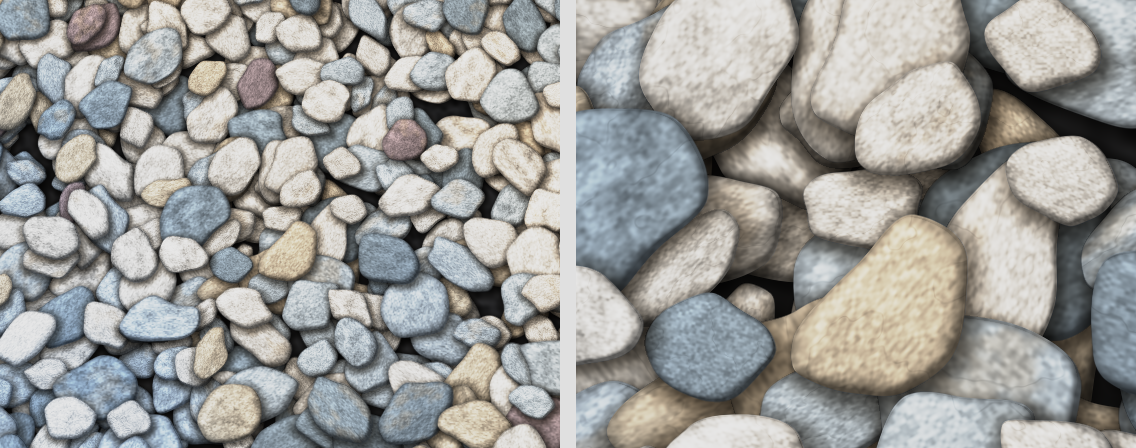
Left, the full canvas; right, a detail of the centre.
Write a Shadertoy shader that draws this texture.

```glsl
// A bed of river pebbles in soft daylight. Layers of jittered cells are painted
// from deep to shallow; every stone is a warped ellipse trimmed by facets, domed
// and lit by its slope, and drops a soft shadow on the stones below it.

const int   LAYERS = 4;
const float ZOOM = 1.13;
const float CELL = 0.130;
const float JITTER = 0.36;
const float REACH = 0.148;
const float SIZE_MIN = 0.046;
const float SIZE_MAX = 0.092;
const float SHADOW_WIDTH = 0.023;
const float SHADOW_DARK = 0.33;
const vec2  SHADOW_SHIFT = vec2(0.003, -0.006);
const float RELIEF = 0.45;
const float GRAIN = 0.32;
const vec3  LIGHT_DIR = vec3(-0.28, 0.50, 0.82);
const vec3  SUN = vec3(0.67, 0.66, 0.645);
const vec3  WARM_AMBIENT = vec3(0.53, 0.495, 0.45);
const vec3  COOL_AMBIENT = vec3(0.47, 0.515, 0.56);
const vec3  GAP = vec3(0.13, 0.13, 0.135);
const vec3  CREAM = vec3(0.92, 0.905, 0.89);
const vec3  BLUE_GREY = vec3(0.71, 0.765, 0.82);
const vec3  TAN = vec3(0.80, 0.745, 0.665);
const vec3  SLATE = vec3(0.53, 0.595, 0.655);
const vec3  MAUVE = vec3(0.59, 0.53, 0.56);
const vec3  RUST = vec3(0.70, 0.62, 0.52);

float hash(vec2 p) {
    vec3 a = fract(p.xyx * 0.1031);
    a += dot(a, a.yzx + 33.33);
    return fract((a.x + a.y) * a.z);
}

float noise(vec2 p) {
    vec2 i = floor(p), f = fract(p);
    f = f * f * (3.0 - 2.0 * f);
    return mix(mix(hash(i), hash(i + vec2(1, 0)), f.x),
               mix(hash(i + vec2(0, 1)), hash(i + vec2(1, 1)), f.x), f.y);
}

float fbm(vec2 p) {
    float sum = 0.0, amp = 0.53;
    for (int i = 0; i < 4; i++) {
        sum += amp * noise(p);
        p = mat2(1.6, 1.2, -1.2, 1.6) * p + 7.1;
        amp *= 0.5;
    }
    return sum;
}

float smoothMax(float a, float b, float k) {
    float h = max(k - abs(a - b), 0.0) / k;
    return max(a, b) + h * h * k * 0.25;
}

vec2 direction(float a) { return vec2(cos(a), sin(a)); }

// Radius-like field in stone space; the rim lies at 1.
float outline(vec2 q, float seed) {
    q += 0.24 * (vec2(noise(q * 1.4 + seed), noise(q * 1.4 + seed + 40.0)) - 0.5);
    float r = length(q);
    for (int i = 0; i < 4; i++) {
        float k = float(i);
        float a = 1.57 * k + 1.4 * hash(vec2(seed, k));
        float cut = mix(0.76, 1.04, hash(vec2(seed, k + 9.0)));
        r = smoothMax(r, dot(q, direction(a)) / cut, 0.18);
    }
    return r;
}

// Dome with two sloping facets and a rough skin; falls on beyond the rim.
float height(vec2 q, float seed) {
    float r = outline(q, seed), fall = 1.0 - r * r * r;
    float dome = sign(fall) * sqrt(abs(fall));
    float turn = 6.283 * hash(vec2(seed, 22.0));
    for (int i = 0; i < 2; i++) {
        float tilt = mix(0.08, 0.55, hash(vec2(seed, 21.0 + 4.0 * float(i))));
        float facet = 0.84 + tilt * dot(q, direction(turn + 2.3 * float(i)));
        dome = -smoothMax(-dome, -facet, 0.12);
    }
    return dome + 0.11 * fbm(q * 3.4 + seed);
}

vec3 stoneColour(vec2 q, float seed) {
    float pick = hash(vec2(seed, 31.0));
    vec3 c = pick < 0.44 ? CREAM : pick < 0.75 ? BLUE_GREY : pick < 0.86 ? TAN
           : pick < 0.975 ? SLATE : MAUVE;
    float mottle = fbm(q * 3.2 + seed * 1.7);
    float stain = smoothstep(0.48, 0.75, fbm(q * 1.8 + seed + 60.0));
    float vein = 1.0 - smoothstep(0.0, 0.025, abs(fbm(q * 1.5 + seed + 90.0) - 0.5));
    float rough = mix(0.15, 0.80, hash(vec2(seed, 32.0)));
    c = mix(c, RUST, 0.35 * stain * step(0.65, hash(vec2(seed, 33.0))));
    c *= 1.0 + rough * (mottle - 0.5) + GRAIN * (noise(q * 19.0 + seed) - 0.5);
    return c * (1.0 - 0.08 * vein) * mix(0.94, 1.07, hash(vec2(seed, 34.0)));
}

void mainImage(out vec4 fragColor, in vec2 fragCoord) {
    vec2 uv = fragCoord / iResolution.xy;
    float aspect = iResolution.x / iResolution.y;
    float blur = 0.9 / iResolution.y;

    // Mild perspective: stones shrink towards the top.
    vec2 p = ZOOM * vec2((uv.x - 0.5) * aspect * mix(0.9, 1.2, uv.y),
                         uv.y * (0.9 + 0.15 * uv.y));
    float warmth = smoothstep(0.25, 0.95, 0.55 * uv.x + 0.25 * uv.y + 0.45 * noise(p * 2.5 + 5.0));
    vec3 ambient = mix(COOL_AMBIENT, WARM_AMBIENT, warmth);
    vec3 tint = mix(vec3(0.985, 1.0, 1.025), vec3(1.01, 1.0, 0.98), warmth);
    vec3 lightDir = normalize(LIGHT_DIR);
    vec3 colour = GAP * mix(0.6, 1.4, noise(p * 60.0));
    float shade = 1.0;

    for (int layer = 0; layer < LAYERS; layer++) {
        float level = float(layer);
        vec2 shift = vec2(0.37, 0.61) * level + 20.0;
        vec2 cell = floor(p / CELL + shift);
        float presence = layer == LAYERS - 1 ? 0.55 : 0.92;
        // Upper rows first, so nearer stones overlap farther ones.
        for (int n = 0; n < 9; n++) {
            vec2 id = cell + vec2(n % 3 - 1, 1 - n / 3);
            float seed = 100.0 * hash(id + 71.0 * level);
            if (hash(vec2(seed, 1.0)) > presence) continue;
            vec2 jitter = vec2(hash(vec2(seed, 2.0)), hash(vec2(seed, 3.0))) - 0.5;
            vec2 local = p - (id + 0.5 + 2.0 * JITTER * jitter - shift) * CELL;
            if (length(local) > REACH) continue;

            float size = mix(SIZE_MIN, SIZE_MAX, hash(vec2(seed, 4.0)));
            vec2 axes = size * vec2(1.12, mix(0.68, 0.98, hash(vec2(seed, 5.0))));
            vec2 u = direction(2.6 * (hash(vec2(seed, 6.0)) - 0.5));
            mat2 turn = mat2(u.x, -u.y, u.y, u.x);
            vec2 q = turn * local / axes;

            // Soft shadow on whatever lies below; overlaps add only partly.
            float gap = (outline(turn * (local - SHADOW_SHIFT) / axes, seed) - 1.0) * axes.y;
            float drop = mix(SHADOW_DARK, 1.0, smoothstep(-0.008, SHADOW_WIDTH, gap));
            shade = min(shade, drop) * mix(1.0, max(shade, drop), 0.6);

            float rim = (outline(q, seed) - 1.0) * axes.y;
            float cover = 1.0 - smoothstep(-blur, blur, rim);
            if (cover <= 0.0) continue;

            // Slope and light.
            float e = 0.03, h = height(q, seed);
            vec2 slope = vec2(height(q + vec2(e, 0), seed), height(q + vec2(0, e), seed)) - h;
            slope = (slope / e / axes) * turn * size;
            vec3 normal = normalize(vec3(-RELIEF * slope, 1.0));
            float edge = mix(0.74, 1.0, smoothstep(0.0, 0.012, -rim));
            vec3 light = ambient * edge + SUN * max(dot(normal, lightDir), 0.0);
            vec3 stone = stoneColour(q, seed) * light * tint;
            stone *= mix(0.95, 1.0, level / float(LAYERS - 1));
            colour = mix(colour * shade, stone, cover);
            shade = 1.0;
        }
    }
    // Shadows lean slightly warm.
    colour *= pow(vec3(shade), vec3(0.94, 0.98, 1.04));
    // Gentle shoulder keeps the bright tops from clipping.
    colour = min(colour, 0.75 + 0.16 * (1.0 - exp(-max(colour - 0.75, 0.0) / 0.16)));
    fragColor = vec4(colour, 1.0);
}
```
